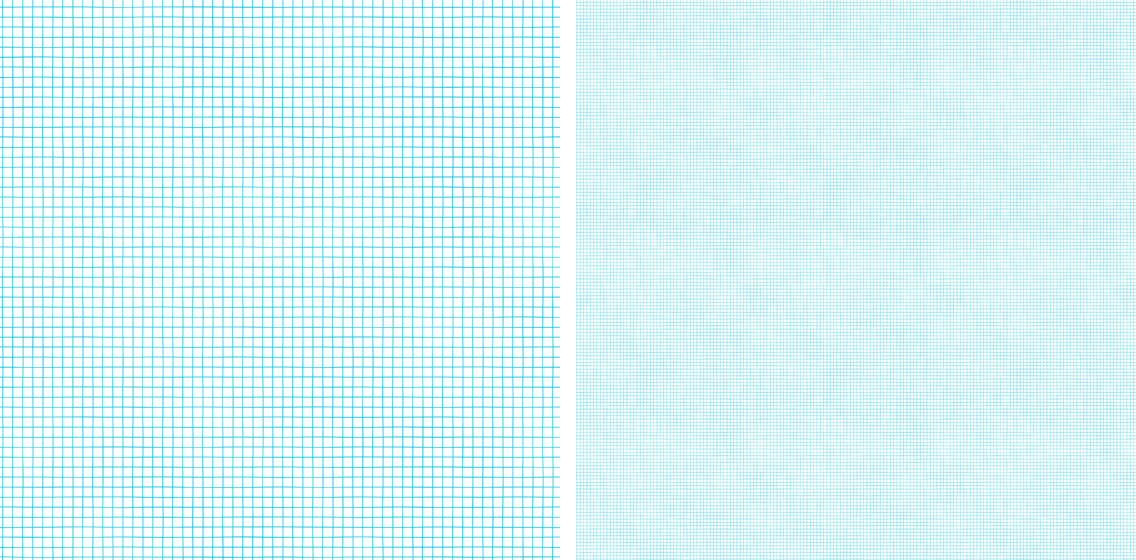
Left: one tile. Right: repeated 3 by 3.
Write a Shadertoy shader that draws this pattern.

```glsl
// Graph paper: a fine cyan grid of 56 by 56 square cells on near-white paper.
// Each line is a box-filtered stripe; wrapping value noise gives it a slight
// hand-ruled wobble, uneven width and a drift between teal and blue ink.

const float CELLS = 56.0;

float hash(vec2 p) {
    return fract(sin(dot(p, vec2(127.1, 311.7))) * 43758.5453);
}

// Value noise in 0..1 that repeats after a whole number of lattice steps.
float wrapNoise(vec2 p, vec2 period, float seed) {
    vec2 i = floor(p);
    vec2 f = fract(p);
    f = f * f * (3.0 - 2.0 * f);
    vec2 lo = mod(i, period) + seed;
    vec2 hi = mod(i + 1.0, period) + seed;
    return mix(mix(hash(lo), hash(vec2(hi.x, lo.y)), f.x),
               mix(hash(vec2(lo.x, hi.y)), hash(hi), f.x), f.y);
}

// Ink coverage of one family of parallel lines; "across" counts the lines.
float ruledLines(float across, float along, float seed) {
    float id = floor(across + 0.5);

    // Slow bend along each line, and pen pressure that swells and thins it.
    float bend = wrapNoise(vec2(along * 14.0, id), vec2(14.0, CELLS), seed) - 0.5;
    float pressure = wrapNoise(vec2(along * 20.0, id), vec2(20.0, CELLS), seed + 71.0);

    float d = across - id - 0.07 * bend;
    float halfWidth = 0.5 * mix(0.062, 0.089, pressure);

    // Overlap of the stripe with a slightly soft pixel footprint.
    float footprint = 1.3 * CELLS / iResolution.y;
    float overlap = min(d + halfWidth, 0.5 * footprint) - max(d - halfWidth, -0.5 * footprint);
    return max(overlap, 0.0) / footprint;
}

void mainImage(out vec4 fragColor, in vec2 fragCoord) {
    vec2 uv = fragCoord / iResolution.xy;
    vec2 grid = uv * CELLS - 0.277;

    float vertical = ruledLines(grid.x, uv.y, 3.0);
    float horizontal = ruledLines(grid.y, uv.x, 37.0);
    float ink = 1.0 - (1.0 - vertical) * (1.0 - horizontal);

    // Broad patches and small flecks shift the ink hue and its strength.
    float patches = wrapNoise(uv * 5.0, vec2(5.0), 11.0);
    float flecks = wrapNoise(uv * 28.0, vec2(28.0), 53.0);
    float tint = mix(patches, flecks, 0.4);
    vec3 inkColor = mix(vec3(0.10, 0.79, 0.85), vec3(0.0, 0.72, 0.89), tint);
    ink *= mix(0.92, 1.06, patches);

    vec3 paper = vec3(0.995, 1.0, 1.0);
    fragColor = vec4(mix(paper, inkColor, clamp(ink, 0.0, 1.0)), 1.0);
}
```
